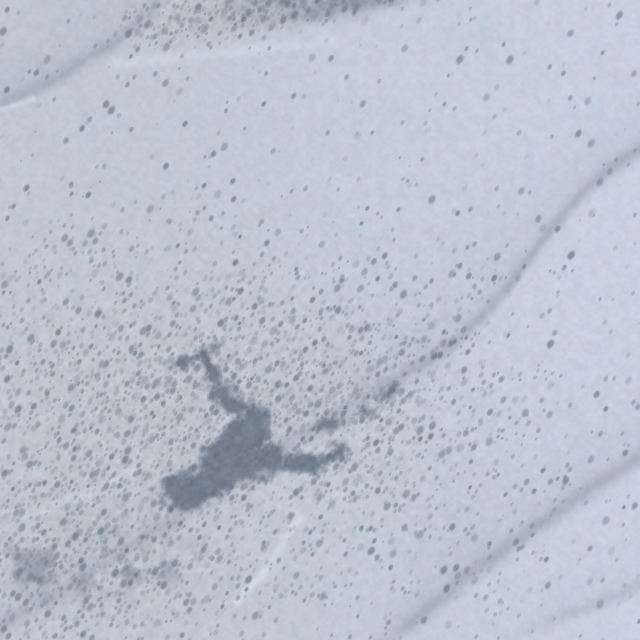
Reproduce this texture procedurally as a WebGL 2 fragment shader.

```glsl
#version 300 es
precision highp float;
// Pale blue-grey sand with soft creases, a dark mineral patch and scattered grains.
uniform vec2 u_resolution;
out vec4 fragColor;

const vec3 SAND = vec3(0.755, 0.784, 0.832);
const vec3 SAND_LIGHT = vec3(0.790, 0.820, 0.885);
const vec3 SAND_WARM = vec3(0.745, 0.765, 0.795);
const vec3 SHADE = vec3(0.600, 0.630, 0.690);
const vec3 MINERAL = vec3(0.430, 0.470, 0.530);
const vec3 GLINT = vec3(0.840, 0.880, 0.920);

float hash(vec2 p) {
  return fract(sin(dot(p, vec2(127.1, 311.7))) * 43758.5453);
}

float valueNoise(vec2 p) {
  vec2 cell = floor(p), f = fract(p);
  f = f * f * (3.0 - 2.0 * f);
  float low = mix(hash(cell), hash(cell + vec2(1, 0)), f.x);
  float high = mix(hash(cell + vec2(0, 1)), hash(cell + vec2(1, 1)), f.x);
  return mix(low, high, f.y);
}

float fbm(vec2 p) {
  float sum = 0.0, gain = 0.5;
  for (int i = 0; i < 4; i++) {
    sum += gain * valueNoise(p);
    p = mat2(1.6, 1.2, -1.2, 1.6) * p + 7.3;
    gain *= 0.5;
  }
  return sum / 0.9375;
}

float segment(vec2 p, vec2 a, vec2 b) {
  vec2 ap = p - a, ab = b - a;
  return length(ap - ab * clamp(dot(ap, ab) / dot(ab, ab), 0.0, 1.0));
}

float blob(vec2 p, vec2 center, vec2 size) {
  vec2 q = (p - center) / size;
  return exp(-dot(q, q));
}

// Narrow dark line with a soft shadow on its upper side.
float crease(float height, float width) {
  float line = exp(-height * height / (width * width));
  float shadow = exp(-max(height, 0.0) / (5.0 * width)) * smoothstep(-width, width, height);
  return 0.45 * line + 0.3 * shadow;
}

// Speckled band along the upper edge.
float upperBand(vec2 p) {
  float height = p.y - 0.91 - 0.22 * p.x * p.x;
  return smoothstep(-0.02, 0.03, height) * smoothstep(0.12, 0.3, p.x);
}

float grainDensity(vec2 p) {
  float d = 0.04 + 0.50 * blob(p, vec2(0.36, 0.38), vec2(0.28, 0.17));
  d += 0.45 * blob(p, vec2(0.12, 0.12), vec2(0.24, 0.14));
  d += 0.22 * blob(p, vec2(0.05, 0.40), vec2(0.20, 0.18));
  d += 0.18 * blob(p, vec2(0.62, 0.32), vec2(0.22, 0.22));
  return d + 0.6 * upperBand(p);
}

// Coverage of randomly placed, slightly tall grains.
float grains(vec2 p, float count, float seed) {
  vec2 home = floor(p * count);
  float cover = 0.0;
  for (int j = -1; j <= 1; j++) {
    for (int i = -1; i <= 1; i++) {
      vec2 cell = home + vec2(i, j), key = cell + seed;
      vec2 center = cell + vec2(hash(key + 3.1), hash(key + 8.7));
      vec2 d = p * count - center;
      d = vec2(d.x - 0.3 * d.y, 0.8 * d.y);
      float radius = mix(0.22, 0.48, hash(key + 15.3));
      float present = step(hash(key), grainDensity(center / count));
      float spot = 1.0 - smoothstep(0.4 * radius, 1.3 * radius, length(d));
      cover = max(cover, present * spot * mix(0.2, 0.85, hash(key + 21.9)));
    }
  }
  return cover;
}

// Ragged triangular stain with thin arms, cut by a slanting lower edge.
float mineralPatch(vec2 p) {
  vec2 q = p + 0.035 * (vec2(fbm(p * 24.0), fbm(p * 24.0 + 40.0)) - 0.5);
  float d = segment(q, vec2(0.28, 0.23), vec2(0.42, 0.28)) - 0.028;
  d = min(d, segment(q, vec2(0.35, 0.27), vec2(0.39, 0.33)) - 0.038);
  d = min(d, segment(q, vec2(0.36, 0.36), vec2(0.32, 0.45)) - 0.013);
  d = min(d, segment(q, vec2(0.27, 0.43), vec2(0.34, 0.46)) - 0.007);
  d = min(d, segment(q, vec2(0.46, 0.275), vec2(0.53, 0.29)) - 0.016);
  d = min(d, segment(q, vec2(0.51, 0.33), vec2(0.62, 0.385)) - 0.005);
  d += 0.035 * (fbm(p * 60.0) - 0.5);
  float edge = smoothstep(-0.006, 0.01, q.y - 0.195 - 0.26 * (q.x - 0.25));
  return edge * (1.0 - smoothstep(-0.012, 0.010, d));
}

float streak(vec2 p, vec2 a, vec2 b, float width) {
  return 1.0 - smoothstep(0.0, width, segment(p, a, b));
}

void main() {
  vec2 p = gl_FragCoord.xy / u_resolution;
  vec2 w = p + 0.018 * (vec2(fbm(p * 7.0), fbm(p * 7.0 + 20.0)) - 0.5);
  float density = grainDensity(p);

  // Broad tone
  vec3 color = mix(SAND, SAND_LIGHT, smoothstep(0.25, 1.0, p.x + 0.5 * (fbm(p * 4.0) - 0.5)));
  color = mix(color, SAND_WARM, clamp(density, 0.0, 0.8));

  // Creases
  float mainCrease = w.y - 0.02 - 0.62 * w.x - 0.12 * smoothstep(0.68, 0.95, w.x);
  float lowCrease = w.y - 0.01 - 0.74 * (w.x - 0.62);
  float cornerCrease = w.y - 0.03 - 0.33 * (w.x - 0.85);
  float topCrease = w.y - 0.84 - 0.3 * w.x - 1.2 * w.x * w.x;
  float shade = crease(mainCrease, 0.014) * mix(0.7, 1.0, smoothstep(0.4, 0.8, p.x));
  shade += crease(lowCrease, 0.015) * smoothstep(0.55, 0.66, p.x);
  shade += 0.6 * crease(cornerCrease, 0.012) * smoothstep(0.76, 0.9, p.x);
  shade += crease(topCrease, 0.012) * (1.0 - smoothstep(0.2, 0.3, p.x));
  color = mix(color, SHADE, clamp(shade, 0.0, 0.8));

  // Pale streaks
  float glint = streak(w, vec2(0.37, 0.06), vec2(0.47, 0.19), 0.012);
  glint += streak(w, vec2(0.0, 0.83), vec2(0.05, 0.845), 0.009);
  glint += 0.6 * streak(w, vec2(0.18, 0.90), vec2(0.52, 0.935), 0.014);
  glint += 0.5 * streak(w, vec2(0.02, 0.19), vec2(0.24, 0.27), 0.012);
  color = mix(color, GLINT, 0.6 * clamp(glint, 0.0, 1.0));

  // Dark stains and grains
  float stain = 0.9 * mineralPatch(p);
  stain = max(stain, 0.75 * upperBand(p) * blob(p, vec2(0.53, 1.0), vec2(0.17, 0.05)) * fbm(p * 45.0) * 1.5);
  stain = max(stain, 0.6 * blob(w, vec2(0.13, 0.115), vec2(0.16, 0.04)) * smoothstep(0.4, 0.7, fbm(p * 30.0)));
  color = mix(color, MINERAL, clamp(stain, 0.0, 0.95));
  float speckle = max(grains(p, 75.0, 0.0), 0.65 * grains(p, 115.0, 50.0));
  color = mix(color, MINERAL, 0.85 * speckle);

  // Fine tooth with a faint tint
  float tooth = valueNoise(p * 190.0) + valueNoise(p * 110.0 + 9.0) - 1.0;
  color += tooth * mix(0.022, 0.065, clamp(density, 0.0, 1.0));
  color += 0.012 * (valueNoise(p * 80.0 + 33.0) - 0.5) * vec3(1.0, -0.4, -0.6);
  fragColor = vec4(color, 1.0);
}
```
